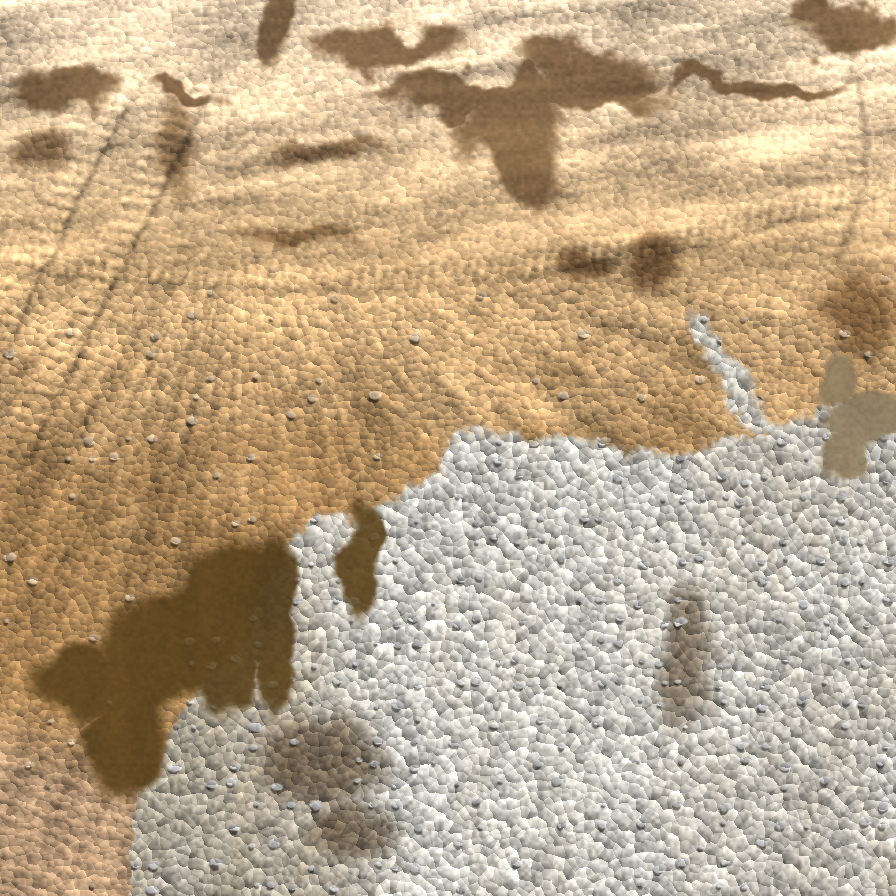
This texture is drawn by a WebGL 2 fragment shader. Its source:

```glsl
#version 300 es
precision highp float;
// Rutted, puddled earth sloping down to a bank of crushed grey gravel.
uniform vec2 u_resolution;
out vec4 outColor;

const vec3 SOIL_PALE = vec3(.95, .85, .72), SOIL_TAN = vec3(.80, .66, .48);
const vec3 SOIL_DEEP = vec3(.63, .49, .32), SOIL_PINK = vec3(.69, .57, .45);
const vec3 GRAVEL = vec3(.77, .76, .73), GRAVEL_DIRTY = vec3(.61, .57, .50);
const vec3 WET_EARTH = vec3(.47, .36, .24), DAMP_TINT = vec3(.58, .52, .45);
const vec3 MUD_WATER = vec3(.35, .26, .12), SILT_WATER = vec3(.54, .47, .36);
const vec2 FAN_CENTRE = vec2(.27, .82), WASH_CENTRE = vec2(.5, 1.15);
const vec2 LIGHT = vec2(.5, .86);
const float STONE_CELLS = 95., PEBBLE_CELLS = 44.;

// Upper rim of the gravel, left to right
const vec2 RIM[13] = vec2[13](vec2(.13, -.05), vec2(.16, .11), vec2(.2, .19),
  vec2(.26, .28), vec2(.32, .4), vec2(.42, .44), vec2(.49, .47), vec2(.52, .518),
  vec2(.63, .508), vec2(.74, .486), vec2(.85, .51), vec2(.92, .55), vec2(1.1, .56));
// Pools: centre, radii
const vec4 FAR_POOLS[10] = vec4[10](
  vec4(.573, .895, .16, .018), vec4(.57, .85, .05, .06), vec4(.58, .8, .04, .03),
  vec4(.43, .948, .07, .025), vec4(.65, .92, .07, .028), vec4(.31, .975, .022, .04),
  vec4(.945, .972, .06, .022), vec4(.84, .907, .11, .011), vec4(.065, .896, .05, .024),
  vec4(.205, .897, .04, .012));
const vec4 NEAR_POOLS[10] = vec4[10](
  vec4(.12, .235, .085, .04), vec4(.14, .165, .045, .06), vec4(.2, .28, .08, .06),
  vec4(.265, .33, .06, .07), vec4(.305, .31, .026, .1), vec4(.405, .375, .022, .07),
  vec4(.255, .25, .03, .05), vec4(.97, .53, .05, .03), vec4(.94, .49, .025, .03),
  vec4(.93, .575, .022, .028));
const vec4 DAMP[10] = vec4[10](
  vec4(.735, .71, .03, .025), vec4(.65, .71, .03, .014), vec4(.965, .65, .05, .045),
  vec4(.365, .83, .06, .012), vec4(.33, .733, .06, .01), vec4(.765, .265, .028, .075),
  vec4(.4, .07, .05, .03), vec4(.36, .15, .06, .05), vec4(.05, .83, .03, .025),
  vec4(.195, .84, .02, .05));

float hash(vec2 p) {
  vec3 q = fract(p.xyx * .1031);
  q += dot(q, q.yzx + 33.33);
  return fract((q.x + q.y) * q.z);
}
float noise(vec2 p) {
  vec2 i = floor(p), f = fract(p), e = vec2(1, 0);
  f = f * f * (3. - 2. * f);
  return mix(mix(hash(i), hash(i + e), f.x), mix(hash(i + e.yx), hash(i + 1.), f.x), f.y);
}
float fbm(vec2 p) { // centred on zero
  float sum = -.47, amp = .5;
  for (int i = 0; i < 4; i++, amp *= .5) { sum += amp * noise(p); p = p * 2.03 + 17.; }
  return sum;
}
float pools(vec2 p, vec4 list[10], float soft) {
  float d = 9.;
  for (int i = 0; i < 10; i++) d = min(d, length((p - list[i].xy) / list[i].zw) - 1.);
  return 1. - smoothstep(-soft, soft, d);
}
// Noise stretched along rays from a centre
float rays(vec2 d, float count) {
  return fbm(vec2(atan(d.x, -d.y) * count, length(d) * 7.));
}
// Packed stones: random tone, lit on the side facing the light
float packedStones(vec2 p) {
  float nearest = 9., tone = 0.;
  for (int k = 0; k < 9; k++) {
    vec2 id = floor(p) + vec2(k % 3 - 1, k / 3 - 1);
    vec2 d = p - id - vec2(hash(id), hash(id + 71.));
    if (dot(d, d) < nearest) {
      nearest = dot(d, d);
      tone = (hash(id + 19.) - .5) * .65 + dot(d, LIGHT) * .75;
    }
  }
  return tone;
}
// Loose pebbles: x = body, y = cast shadow
vec2 loosePebbles(vec2 p, float share) {
  vec2 id = floor(p), d = fract(p) - .3 - .4 * vec2(hash(id), hash(id + 5.));
  float r = mix(.1, .26, hash(id + 9.)) * (.7 + .6 * noise(p * 4.));
  vec2 hit = vec2(length(d * vec2(.8, 1.2)), length(d + LIGHT * .14));
  return step(1. - share, hash(id + 31.)) * (1. - smoothstep(r - .06, r + .06, hit));
}
// Tyre track: lugs inside, dark lip on one side
float track(float across, float along, float width) {
  float inside = 1. - smoothstep(width * .8, width, abs(across));
  float lip = (across - width) / .005;
  return inside * (.04 + .11 * sin(along * 480. + across * 90.)) - .24 * exp(-lip * lip);
}

void main() {
  vec2 uv = gl_FragCoord.xy / u_resolution;
  vec2 wobble = vec2(fbm(uv * 22.), fbm(uv * 22. + 50.)), p = uv + wobble * .045;
  float grain = packedStones(uv * vec2(115, 145)), fine = noise(uv * 240.) - .5;
  // Soil tone, streaks and tracks
  float far = smoothstep(.63, .74, uv.y), low = 1. - smoothstep(.13, .24, uv.y + .3 * uv.x);
  vec3 soil = mix(SOIL_DEEP, SOIL_TAN, smoothstep(.38, .66, uv.y + wobble.x * .2));
  soil = mix(mix(soil, SOIL_PALE, smoothstep(.66, 1., uv.y)), SOIL_PINK, low);
  float sweep = fbm(vec2(uv.x * 7., (uv.y - uv.x * .12) * 55.));
  float streak = mix(rays(uv - FAN_CENTRE, 26.), sweep, far);
  float relief = streak * mix(.55, .85, far) + fbm(uv * 9.) * .35;
  float fade = smoothstep(.4, .55, uv.y) * (1. - smoothstep(.86, .95, uv.y));
  float slant = uv.x - .5 * (uv.y - .47) + wobble.x * .012;
  relief += fade * (track(slant, uv.y, .022) + track(slant + .085, uv.y, .022));
  float bend = .69 + .25 * pow(abs(uv.x - .33), 2.) - uv.y + wobble.y * .012;
  relief += .65 * track(bend, uv.x, .014);
  float arc = length((uv - vec2(.78, .84)) * vec2(1, .8)) - .165;
  relief += .7 * track(arc, uv.y, .02) * smoothstep(.85, .9, uv.x) * far;
  relief += .1 * low * sin((uv.y + uv.x * .35 + wobble.x * .03) * 330.);
  soil *= 1. + relief + grain * mix(.36, .2, far) + fine * .24;
  // Gravel body
  float wash = rays(uv - WASH_CENTRE, 34.);
  float dirty = .75 - .75 * smoothstep(.32, .5, uv.x + uv.y * .25);
  dirty += .45 * smoothstep(.68, .95, uv.x) * noise(uv * 9.) + wash * .9;
  vec3 gravel = mix(GRAVEL, GRAVEL_DIRTY, clamp(dirty, 0., 1.));
  float stones = packedStones((uv + wobble * .012) * STONE_CELLS);
  gravel *= 1.03 + stones * .48 + fine * .32 + wash * .25;
  // Gravel outline, with a thin spur on the right
  float rim = -1.;
  for (int i = 0; i < 12; i++) {
    float t = (p.x - RIM[i].x) / (RIM[i + 1].x - RIM[i].x);
    if (t >= 0. && t <= 1.) rim = mix(RIM[i].y, RIM[i + 1].y, t);
  }
  vec2 toSpur = p - vec2(.775, .63), spur = vec2(.1, -.13);
  float reach = clamp(dot(toSpur, spur) / dot(spur, spur), 0., 1.);
  float edge = max(rim - p.y, .014 - length(toSpur - spur * reach));
  float bank = smoothstep(-.007, .007, edge + (noise(uv * 130.) - .5) * .01);
  vec3 color = mix(soil, gravel, bank);
  // Damp ground and standing water
  color *= mix(vec3(1), DAMP_TINT, pools(p, DAMP, .5) * .85);
  float farWet = pools(p + wobble * .03, FAR_POOLS, .28), nearWet = pools(p, NEAR_POOLS, .2);
  color = mix(color, WET_EARTH * (1. + streak * .4 + fine * .12), farWet * .88);
  vec3 water = mix(MUD_WATER, SILT_WATER, step(.8, uv.x));
  color = mix(color, water * (1. + .3 * fbm(uv * vec2(30, 9)) + fine * .08), nearWet * .93);
  // Loose pebbles
  vec2 pebble = loosePebbles(uv * PEBBLE_CELLS, mix(.1, .3, bank));
  pebble *= (1. - .85 * max(nearWet, farWet)) * (1. - .8 * far);
  vec3 pebbleTone = mix(SOIL_PALE, vec3(.88), bank) * (.9 + grain * .4);
  color = mix(color * (1. - .5 * pebble.y), pebbleTone, pebble.x * .8);
  outColor = vec4(clamp(color, 0., 1.), 1);
}
```
